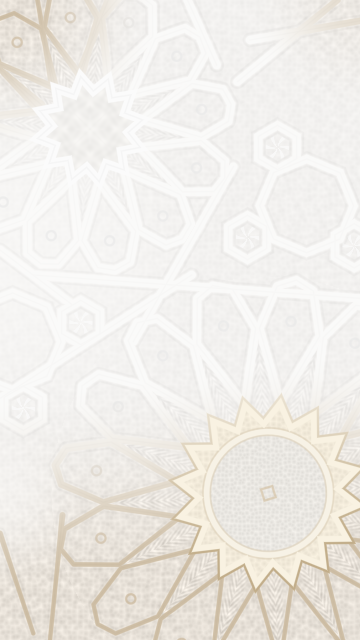
A Shadertoy shader for this background:

```glsl
// Draws a pale geometric strapwork panel with two star rosettes and gilded corners.
const float PI = 3.14159265;
const vec2 CANVAS = vec2(4.32, 7.68);
const vec2 SUN = vec2(3.22, 1.76);
const vec2 STAR = vec2(1.08, 6.13);

float segment(vec2 p, vec2 a, vec2 b) {
    vec2 d = b - a;
    return length(p - a - d * clamp(dot(p - a, d) / dot(d, d), 0.0, 1.0));
}

// Soft coverage of a band around zero distance
float band(float d, float halfWidth, float soft) {
    return 1.0 - smoothstep(halfWidth - soft, halfWidth + soft, abs(d));
}

float glow(vec2 p, vec2 centre, float inner, float outer) {
    return 1.0 - smoothstep(inner, outer, length(p - centre));
}

// Fold the plane into one mirrored wedge: x radial, y sideways
vec2 wedge(vec2 p, float n, float phase) {
    float step1 = 2.0 * PI / n;
    float a = mod(atan(p.y, p.x) - phase + 0.5 * step1, step1) - 0.5 * step1;
    return length(p) * vec2(cos(a), abs(sin(a)));
}

float starEdge(vec2 f, float n, float tip, float valley) {
    vec2 e = valley * vec2(cos(PI / n), sin(PI / n)) - vec2(tip, 0.0);
    return dot(f - vec2(tip, 0.0), normalize(vec2(e.y, -e.x)));
}

float polygonEdge(vec2 p, float n, float radius, float phase) {
    return wedge(p, n, phase).x - radius;
}

// Outline of one petal, repeated by the wedge
float petalEdge(vec2 f, float n, float tip, float shoulder, float outer) {
    vec2 b = shoulder * vec2(1.0, 0.94 * tan(PI / n));
    vec2 c = vec2(outer * 0.96, b.y * 0.6);
    float d = min(segment(f, vec2(tip, 0.0), b), segment(f, b, c));
    return min(d, segment(f, c, vec2(outer, 0.0)));
}

vec2 hash2(vec2 p) {
    return fract(sin(vec2(dot(p, vec2(127.1, 311.7)), dot(p, vec2(269.5, 183.3)))) * 4375.5);
}

// Distance to the nearest scattered cell centre
float cellular(vec2 p) {
    vec2 cell = floor(p);
    float nearest = 2.0;
    for (int i = 0; i < 9; i++) {
        vec2 id = cell + vec2(i % 3 - 1, i / 3 - 1);
        nearest = min(nearest, length(p - id - 0.2 - 0.6 * hash2(id)));
    }
    return nearest;
}

// Mirrored scrollwork from layered sines
float scrollwork(vec2 f) {
    float s = sin(f.x * 23.0 + 1.6 * sin(f.y * 19.0)) * cos(f.y * 25.0);
    return s + 0.6 * sin(f.x * 47.0) * cos(f.y * 43.0 + sin(f.x * 21.0));
}

// Long straps: start and end of each
float longStraps(vec2 p) {
    vec4 ends[12] = vec4[12](
        vec4(0.4, 4.38, 4.32, 4.1), vec4(2.8, 5.68, 1.6, 3.58),
        vec4(0.0, 2.9, 2.3, 4.38), vec4(0.0, 4.68, 0.95, 3.96),
        vec4(0.45, 7.68, 0.62, 6.7), vec4(0.0, 6.85, 0.5, 6.42),
        vec4(1.3, 7.68, 0.98, 6.88), vec4(3.0, 7.2, 4.32, 7.43),
        vec4(4.05, 7.68, 2.85, 6.7), vec4(2.25, 7.68, 2.6, 6.9),
        vec4(0.0, 1.28, 0.4, 0.08), vec4(0.75, 1.5, 0.6, 0.0));
    float d = 9.0;
    for (int i = 0; i < 12; i++) d = min(d, segment(p, ends[i].xy, ends[i].zw));
    return d;
}

void mainImage(out vec4 fragColor, in vec2 fragCoord) {
    vec2 p = fragCoord / iResolution.xy * CANVAS;
    float soft = 0.8 * CANVAS.y / iResolution.y;
    vec2 sunWedge = wedge(p - SUN, 16.0, radians(15.0));
    vec2 starWedge = wedge(p - STAR, 12.0, radians(10.0));
    float sunR = length(p - SUN);
    float sunStar = starEdge(sunWedge, 16.0, 1.1, 0.84);
    float smallStar = starEdge(starWedge, 12.0, 0.64, 0.46);

    // Gilding and shade by position
    float low = 1.0 - smoothstep(0.4, 2.9, p.y - 0.14 * p.x);
    float corner = glow(p, vec2(0.0, 7.68), 0.2, 1.9);
    float gilt = clamp(low + corner + 0.5 * glow(p, vec2(4.4, 7.8), 0.2, 1.5), 0.0, 1.0);
    float haze = glow(p, vec2(0.3, 4.7), 0.2, 2.6);
    haze = max(haze, 0.8 * glow(p, vec2(0.0, 1.7), 0.1, 1.1));
    vec3 col = mix(vec3(0.950, 0.945, 0.938), vec3(0.905, 0.880, 0.845), gilt);
    col = mix(col, vec3(0.975, 0.972, 0.967), 0.7 * haze);

    // Engraved ground and petal ornament
    bool nearSun = sunR < 2.6;
    vec2 f = nearSun ? sunWedge : starWedge;
    float n = nearSun ? 16.0 : 12.0;
    float grain = cellular(p * 16.0);
    float contrast = mix(0.024, 0.075, gilt) * (1.0 - 0.55 * haze);
    col += contrast * (0.35 * scrollwork(f) + 1.1 * (grain - 0.4));
    float sideways = f.x * tan(PI / n) - f.y;
    float dart = (1.0 - smoothstep(0.06, 0.12, sideways)) * step(f.x, nearSun ? 1.9 : 1.25);
    col += dart * contrast * 0.5 * sin(75.0 * (f.x + sideways * 1.5));
    vec2 jewel = f - vec2(nearSun ? 2.08 : 1.36, 0.0);
    float gem = band(length(jewel) - 0.055, 0.014, soft);
    col = mix(col, mix(vec3(0.91), vec3(0.78, 0.70, 0.58), gilt), 0.65 * gem);

    // Straps, rosette petals and polygon frames
    float strap = min(petalEdge(sunWedge, 16.0, 1.1, 1.95, 2.58),
                      petalEdge(starWedge, 12.0, 0.64, 1.3, 1.72));
    strap = min(strap, longStraps(p));
    vec2 hexes[5] = vec2[5](vec2(3.33, 5.91), vec2(2.97, 4.83), vec2(0.97, 3.81),
                            vec2(0.28, 2.78), vec2(4.25, 4.73));
    float wheel = 0.0;
    for (int i = 0; i < 5; i++) {
        vec2 q = p - hexes[i];
        float hex = polygonEdge(q, 6.0, 0.23, 0.0);
        strap = hex < 0.0 ? -hex : min(strap, hex);
        float swirl = sin(6.0 * atan(q.y, q.x) + 14.0 * length(q));
        wheel += smoothstep(0.2, 0.8, swirl) * band(length(q), 0.14, soft);
    }
    strap = min(strap, abs(polygonEdge(p - vec2(3.68, 5.21), 8.0, 0.52, 0.39)));
    strap = min(strap, abs(polygonEdge(p - vec2(0.15, 3.58), 8.0, 0.54, 0.39)));
    col = mix(col, vec3(0.985), 0.7 * wheel);
    float width = mix(0.052, 0.026, gilt);
    vec3 strapColor = mix(vec3(0.984, 0.983, 0.979), vec3(0.79, 0.72, 0.61), gilt * 0.95);
    col -= 0.022 * band(strap - width - 0.025, 0.012, soft);
    col = mix(col, strapColor, 0.9 * band(strap, width, soft));
    col -= 0.012 * band(strap, 0.008, soft);

    // Small star
    float inStar = 1.0 - smoothstep(-soft, soft, smallStar);
    vec3 starGround = vec3(0.945, 0.94, 0.93) + 0.018 * scrollwork(wedge(p - STAR, 4.0, 0.0));
    col = mix(col, starGround, inStar);
    col = mix(col, vec3(0.985), band(smallStar, 0.055, soft));
    col -= 0.025 * band(smallStar, 0.009, soft);

    // Sunburst with beaded collar and engraved disc
    float inSun = 1.0 - smoothstep(-soft, soft, sunStar);
    vec3 cream = vec3(0.945, 0.915, 0.85) + 0.08 * (grain - 0.4);
    vec3 disc = vec3(0.915, 0.905, 0.885) + 0.09 * (cellular(p * 20.0) - 0.4);
    col = mix(col, cream, inSun);
    col = mix(col, disc, band(sunR, 0.7, soft));
    col = mix(col, vec3(0.97, 0.95, 0.90), band(sunR - 0.74, 0.035, soft));
    col = mix(col, vec3(0.86, 0.81, 0.72), 0.6 * band(abs(sunR - 0.74) - 0.045, 0.01, soft));
    col = mix(col, vec3(0.975, 0.95, 0.885), band(sunStar, 0.04, soft));
    vec3 rim = mix(vec3(0.93, 0.90, 0.84), vec3(0.76, 0.68, 0.54), low);
    col = mix(col, rim, band(sunStar - 0.045, 0.014, soft));
    float heart = polygonEdge(p - SUN, 4.0, 0.07, 0.3);
    col = mix(col, vec3(0.82, 0.74, 0.61), 0.6 * band(heart, 0.014, soft));
    fragColor = vec4(clamp(col, 0.0, 1.0), 1.0);
}
```
